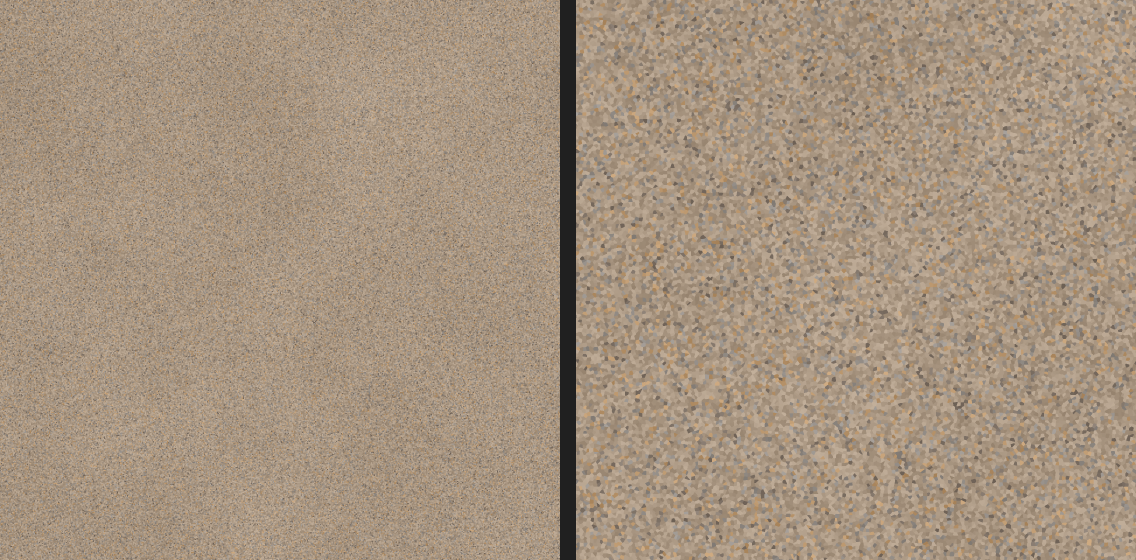
Left, the full canvas; right, a detail of the centre.
Give the GLSL for this texture, as a WebGL 1 fragment shader.

```glsl
precision highp float;
// Fine dry sand: tiny tinted grains over faint, broad patches of light and shade.

uniform vec2 u_resolution;

const float GRAINS_ACROSS = 480.0;   // grains along one canvas side
const float GRAIN_JITTER = 0.85;     // irregularity of the grain layout
const float GRAIN_CONTRAST = 0.16;   // full brightness range between grains
const float PATCHES_ACROSS = 5.0;    // broad patches along one canvas side
const float PATCH_CONTRAST = 0.08;   // full brightness range of the patches

const vec3 SAND = vec3(0.672, 0.598, 0.517);
const vec3 DARK = vec3(0.510, 0.460, 0.415);
const vec3 OCHRE = vec3(0.730, 0.590, 0.430);
const vec3 SLATE = vec3(0.580, 0.555, 0.530);
const float DARK_SHARE = 0.06;
const float OCHRE_SHARE = 0.07;
const float SLATE_SHARE = 0.09;

// Three independent values in 0..1 for each lattice point.
vec3 hash3(vec2 p) {
  vec3 q = fract(p.xyx * vec3(0.1031, 0.1030, 0.0973));
  q += dot(q, q.yxz + 33.33);
  return fract((q.xxy + q.yzz) * q.zyx);
}

float valueNoise(vec2 p) {
  vec2 cell = floor(p);
  vec2 f = fract(p);
  vec2 blend = f * f * (3.0 - 2.0 * f);
  float low = mix(hash3(cell).x, hash3(cell + vec2(1.0, 0.0)).x, blend.x);
  float high = mix(hash3(cell + vec2(0.0, 1.0)).x, hash3(cell + 1.0).x, blend.x);
  return mix(low, high, blend.y);
}

// Layered noise, centred on zero.
float patches(vec2 p) {
  float sum = 0.0;
  float weight = 0.5;
  for (int octave = 0; octave < 4; octave++) {
    sum += weight * (valueNoise(p) - 0.5);
    p = mat2(1.6, 1.2, -1.2, 1.6) * p + 17.3;
    weight *= 0.5;
  }
  return sum;
}

// Lattice point of the grain that covers p.
vec2 nearestGrain(vec2 p) {
  vec2 cell = floor(p);
  vec2 nearest = cell;
  float best = 8.0;
  for (int y = -1; y <= 1; y++) {
    for (int x = -1; x <= 1; x++) {
      vec2 id = cell + vec2(float(x), float(y));
      vec2 centre = id + 0.5 + GRAIN_JITTER * (hash3(id).xy - 0.5);
      vec2 offset = centre - p;
      float d = dot(offset, offset);
      if (d < best) {
        best = d;
        nearest = id;
      }
    }
  }
  return nearest;
}

vec3 grainColor(vec2 id) {
  vec3 random = hash3(id + 411.7);
  float kind = random.x;
  vec3 color = SAND;
  if (kind < DARK_SHARE) color = DARK;
  else if (kind < DARK_SHARE + OCHRE_SHARE) color = OCHRE;
  else if (kind < DARK_SHARE + OCHRE_SHARE + SLATE_SHARE) color = SLATE;
  return color + GRAIN_CONTRAST * (random.y - 0.5);
}

void main() {
  float side = min(u_resolution.x, u_resolution.y);

  // Average nine samples per pixel to smooth the grain edges.
  vec3 color = vec3(0.0);
  for (int j = -1; j <= 1; j++) {
    for (int i = -1; i <= 1; i++) {
      vec2 shift = vec2(float(i), float(j)) / 3.0;
      vec2 uv = (gl_FragCoord.xy + shift) / side;
      color += grainColor(nearestGrain(uv * GRAINS_ACROSS)) / 9.0;
    }
  }

  // Broad light and shade.
  vec2 position = gl_FragCoord.xy / side;
  color += PATCH_CONTRAST * patches(position * PATCHES_ACROSS + 3.7);
  gl_FragColor = vec4(clamp(color, 0.0, 1.0), 1.0);
}
```
